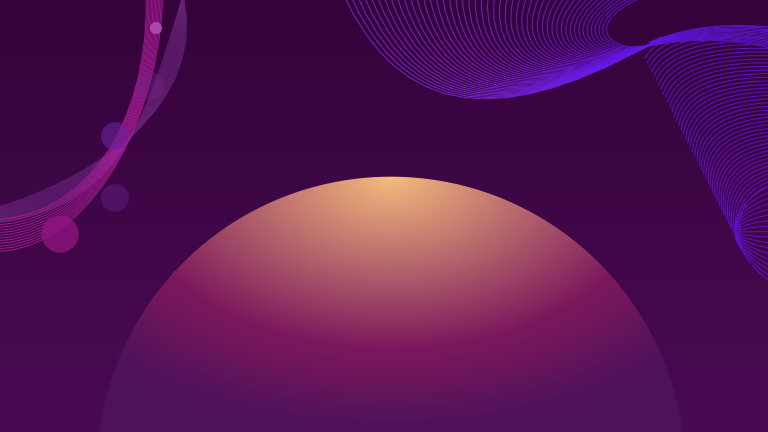
Give the GLSL for this background, as a Shadertoy shader.

```glsl
// A glowing dome on a violet ground, with line-woven ribbons and soft discs in the top corners.

// All lengths are in canvas heights, origin at the lower left.
const float LINE_HALF_WIDTH = 0.0012;
const int SEGMENTS = 16;

const vec3 SKY_TOP = vec3(0.205, 0.010, 0.225);
const vec3 SKY_BOTTOM = vec3(0.285, 0.040, 0.325);
const vec3 DOME_PEAK = vec3(0.960, 0.730, 0.490);
const vec3 DOME_MIDDLE = vec3(0.480, 0.090, 0.360);
const vec3 DOME_FOOT = vec3(0.300, 0.070, 0.355);
const vec3 VIOLET = vec3(0.520, 0.160, 0.890);
const vec3 INDIGO = vec3(0.390, 0.080, 0.890);
const vec3 MAGENTA = vec3(0.700, 0.120, 0.620);
const vec3 MAUVE = vec3(0.430, 0.150, 0.500);

// Antialiased coverage of a signed distance
float fill(float dist, float pixel) {
    return clamp(0.5 - dist / pixel, 0.0, 1.0);
}

float segmentDistance(vec2 p, vec2 a, vec2 b) {
    vec2 ab = b - a;
    float h = clamp(dot(p - a, ab) / max(dot(ab, ab), 1e-8), 0.0, 1.0);
    return length(p - a - h * ab);
}

// Cubic Bezier point; the columns of the matrix are the control points
vec2 bezier(mat4x2 curve, float t) {
    float s = 1.0 - t;
    return curve * vec4(s * s * s, 3.0 * s * s * t, 3.0 * s * t * t, t * t * t);
}

float curveDistance(vec2 p, mat4x2 curve) {
    float nearest = 1e3;
    vec2 previous = curve[0];
    for (int i = 1; i <= SEGMENTS; i++) {
        vec2 current = bezier(curve, float(i) / float(SEGMENTS));
        nearest = min(nearest, segmentDistance(p, previous, current));
        previous = current;
    }
    return nearest;
}

// Coverage of a family of lines blended from one curve to another
float sheet(vec2 p, mat4x2 first, mat4x2 last, int count, float opacity, float pixel) {
    vec2 low = first[0], high = first[0];
    for (int i = 0; i < 4; i++) {
        low = min(low, min(first[i], last[i]));
        high = max(high, max(first[i], last[i]));
    }
    float margin = LINE_HALF_WIDTH + pixel;
    if (any(lessThan(p, low - margin)) || any(greaterThan(p, high + margin))) return 0.0;

    float uncovered = 1.0;
    for (int i = 0; i < count; i++) {
        float t = float(i) / float(count - 1);
        float dist = curveDistance(p, first * (1.0 - t) + last * t);
        uncovered *= 1.0 - opacity * fill(dist - LINE_HALF_WIDTH, pixel);
    }
    return 1.0 - uncovered;
}

vec3 addDisc(vec3 base, vec2 p, vec2 center, float radius, vec4 tint, float pixel) {
    return mix(base, tint.rgb, tint.a * fill(length(p - center) - radius, pixel));
}

// Dome shading: elliptical glow spreading from the peak
vec3 domeColor(vec2 fromPeak) {
    float d = length(fromPeak * vec2(0.64, 1.0));
    vec3 upper = mix(DOME_PEAK, DOME_MIDDLE, clamp(d / 0.40, 0.0, 1.0));
    return mix(upper, DOME_FOOT, smoothstep(0.38, 0.62, d));
}

void mainImage(out vec4 fragColor, in vec2 fragCoord) {
    float pixel = 1.0 / iResolution.y;
    vec2 p = fragCoord * pixel;
    vec3 color = mix(SKY_BOTTOM, SKY_TOP, p.y);

    // Dome
    vec2 domeCenter = vec2(0.905, -0.090);
    float domeRadius = 0.681;
    vec2 fromPeak = p - domeCenter - vec2(0.0, domeRadius);
    color = mix(color, domeColor(fromPeak), fill(length(p - domeCenter) - domeRadius, pixel));

    // Right wave: hanging fold, twist band, side fold and its lower curl
    float fold = sheet(p, mat4x2(0.792, 1.019, 0.926, 0.722, 1.169, 0.699, 1.528, 0.912),
        mat4x2(1.516, 1.019, 1.308, 0.942, 1.435, 0.856, 1.528, 0.907), 48, 0.8, pixel);
    color = mix(color, mix(VIOLET, INDIGO, smoothstep(1.0, 1.5, p.x)), fold);
    float side = sheet(p, mat4x2(1.493, 0.866, 1.528, 0.926, 1.644, 0.949, 1.817, 0.935),
        mat4x2(1.718, 0.421, 1.690, 0.537, 1.759, 0.572, 1.829, 0.583), 44, 0.8, pixel);
    float band = sheet(p, mat4x2(1.505, 0.903, 1.620, 0.949, 1.713, 0.944, 1.817, 0.935),
        mat4x2(1.505, 0.894, 1.620, 0.917, 1.725, 0.907, 1.817, 0.880), 14, 0.8, pixel);
    float curl = sheet(p, mat4x2(1.701, 0.479, 1.708, 0.525, 1.748, 0.560, 1.817, 0.583),
        mat4x2(1.704, 0.444, 1.731, 0.394, 1.759, 0.356, 1.817, 0.329), 18, 0.8, pixel);
    color = mix(color, INDIGO, max(side, max(band, curl)));

    // Left ribbons
    float veil = sheet(p, mat4x2(0.424, 1.012, 0.491, 0.722, 0.139, 0.560, -0.012, 0.519),
        mat4x2(0.424, 1.012, 0.336, 0.722, 0.278, 0.514, -0.012, 0.486), 28, 0.6, pixel);
    color = mix(color, MAUVE, 0.85 * veil);
    float strands = sheet(p, mat4x2(0.338, 1.012, 0.347, 0.745, 0.220, 0.502, -0.012, 0.491),
        mat4x2(0.377, 1.012, 0.370, 0.722, 0.208, 0.421, -0.012, 0.417), 13, 0.75, pixel);
    color = mix(color, MAGENTA, strands);

    // Floating discs
    color = addDisc(color, p, vec2(0.361, 0.935), 0.014, vec4(0.72, 0.36, 0.72, 0.75), pixel);
    color = addDisc(color, p, vec2(0.347, 0.801), 0.032, vec4(0.45, 0.14, 0.52, 0.45), pixel);
    color = addDisc(color, p, vec2(0.266, 0.685), 0.032, vec4(0.42, 0.13, 0.62, 0.60), pixel);
    color = addDisc(color, p, vec2(0.266, 0.542), 0.032, vec4(0.36, 0.10, 0.48, 0.60), pixel);
    color = addDisc(color, p, vec2(0.139, 0.458), 0.043, vec4(0.58, 0.08, 0.52, 0.75), pixel);

    fragColor = vec4(color, 1.0);
}
```
